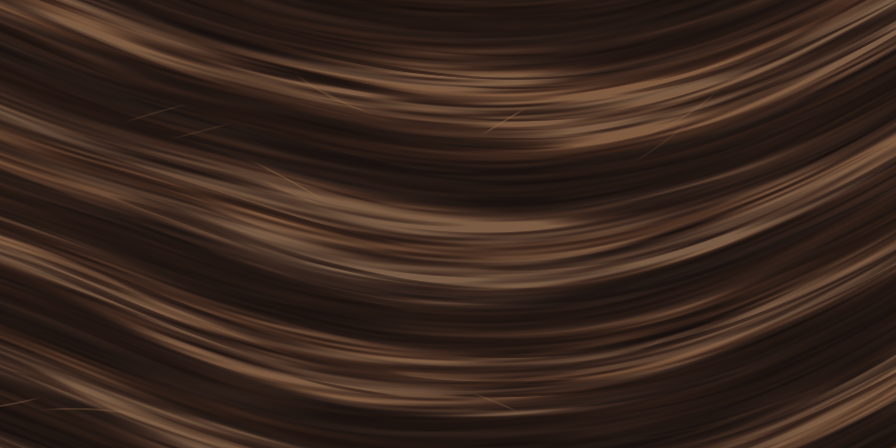
A WebGL 1 fragment shader for this texture:

```glsl
precision highp float;
uniform vec2 u_resolution;

float hash(vec2 p) {
  vec3 q = fract(vec3(p.xyx) * 0.1031);
  q += dot(q, q.yzx + 33.33);
  return fract((q.x + q.y) * q.z);
}

float noise(vec2 p) {
  vec2 i = floor(p), f = fract(p);
  f = f * f * (3.0 - 2.0 * f);
  return mix(mix(hash(i), hash(i + vec2(1.0, 0.0)), f.x),
             mix(hash(i + vec2(0.0, 1.0)), hash(i + 1.0), f.x), f.y);
}

// Height across the lock, constant along each sagging hair
float acrossHair(vec2 p) {
  float u = p.x - 1.11;
  float sag = u < 0.0 ? 0.31 / (1.0 + 0.27 * u * u) : 0.32;
  float drift = noise(p * vec2(1.6, 3.0) + 7.0) - 0.5;
  return p.y + sag * u * u + 0.035 * drift;
}

// Layers of ever finer strands, each crossing at a slight slant
float strandLayers(float x, float v) {
  float sum = 0.0, freq = 24.0;
  for (int i = 0; i < 5; i++) {
    float k = float(i);
    float slant = (hash(vec2(k, 4.0)) - 0.5) * 0.11;
    vec2 cell = vec2(x * (1.6 + 0.9 * k) + 17.0 * k, (v + slant * x + 1.0) * freq);
    sum += (0.55 + 0.2 * k) * (noise(cell) - 0.5);
    freq *= 1.6;
  }
  return sum;
}

// Broad dark and light streaks with frayed borders
float streaks(float x, float v) {
  float w = v - 0.26;
  float phase = w / 0.325 + 0.65 * w * w;
  phase += 0.25 * (noise(vec2(x * 1.2, v * 10.0 + 20.0)) - 0.5);
  phase += 0.3 * (noise(vec2(x * 2.0 + 5.0, v * 42.0 + 40.0)) - 0.5);
  return smoothstep(-0.85, 0.85, cos(6.28318 * phase));
}

// Thin loose hairs lying across the lock
float looseHairs(vec2 p) {
  float cover = 0.0;
  for (int i = 0; i < 14; i++) {
    float k = float(i);
    vec2 center = vec2(2.0 * hash(vec2(k, 11.0)), hash(vec2(k, 23.0)));
    float angle = (hash(vec2(k, 37.0)) - 0.5) * 1.3;
    float c = cos(angle), s = sin(angle);
    vec2 q = p - center;
    q = vec2(c * q.x + s * q.y, c * q.y - s * q.x);
    q.y += (hash(vec2(k, 41.0)) - 0.5) * 2.5 * q.x * q.x;
    float reach = mix(0.05, 0.14, hash(vec2(k, 53.0)));
    float line = 1.0 - smoothstep(0.0005, 0.0035, abs(q.y));
    line *= 1.0 - smoothstep(0.4, 1.0, abs(q.x) / reach);
    cover = max(cover, line * mix(0.12, 0.42, hash(vec2(k, 61.0))));
  }
  return cover;
}

void main() {
  vec2 p = gl_FragCoord.xy / u_resolution.y;
  p.y = 1.0 - p.y;
  float v = acrossHair(p);

  // Light level: streaks, strands, dark gaps and slow sheen
  float light = mix(0.17, 0.73, streaks(p.x, v));
  light *= 1.0 + 0.66 * strandLayers(p.x, v);
  float gap = noise(vec2(p.x * 2.6 + 3.0, (v - 0.02 * p.x) * 95.0));
  light *= 1.0 - 0.45 * smoothstep(0.66, 0.9, gap);
  light *= 0.82 + 0.36 * noise(vec2(p.x * 2.2, v * 7.0 + 60.0));
  light = clamp(light, 0.0, 1.05);

  // Brown ramp with a warmth that varies from hair to hair
  vec3 shadow = vec3(0.085, 0.058, 0.050);
  vec3 brown = vec3(0.25, 0.164, 0.124);
  vec3 gold = vec3(0.46, 0.335, 0.243);
  vec3 color = mix(shadow, brown, min(light * 2.0, 1.0));
  color = mix(color, gold, max(light * 2.0 - 1.0, 0.0));
  float warmth = noise(vec2(p.x * 1.4 + 9.0, v * 55.0)) - 0.5;
  color *= 1.0 + warmth * vec3(0.08, -0.03, -0.14);

  color = mix(color, vec3(0.56, 0.41, 0.27), looseHairs(p));
  gl_FragColor = vec4(color, 1.0);
}
```
